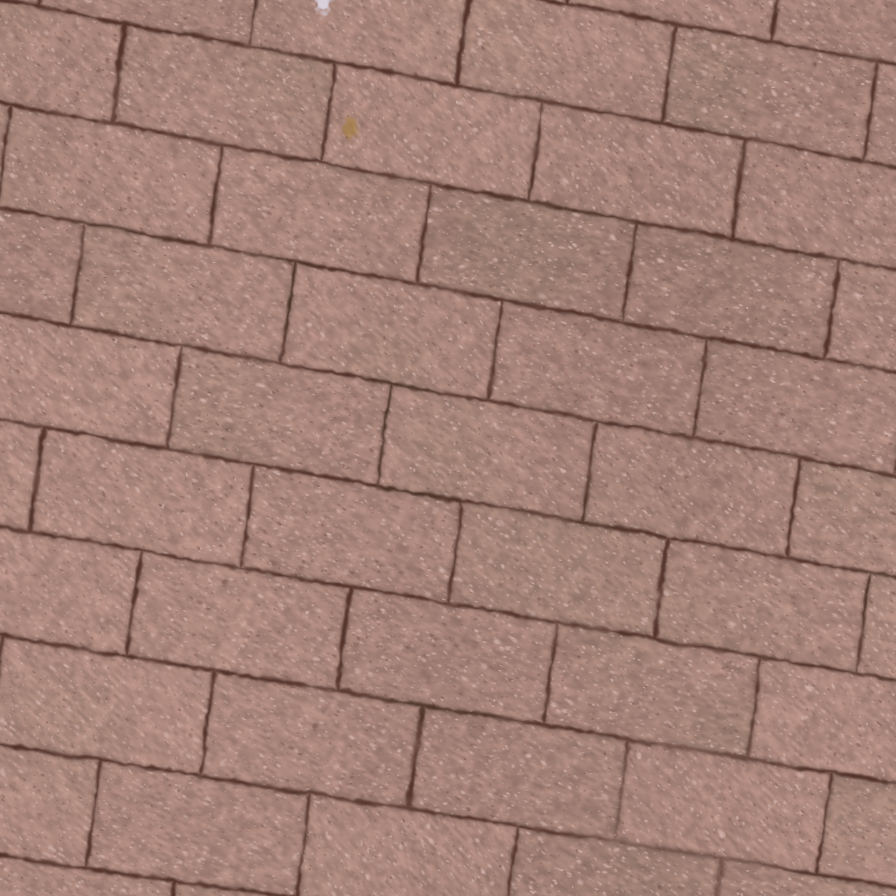
Write a WebGL 2 fragment shader that draws this texture.

```glsl
#version 300 es
precision highp float;
// Weathered clay pavers in a running bond, seen slightly askew.
// The canvas is warped to course and brick coordinates; joints are distances
// to cell edges, and grain, flecks and stains come from hashed noise.
uniform vec2 u_resolution;
out vec4 fragColor;

const float COURSE_HEIGHT = 0.1146;   // first course, measured down the left edge
const float COURSE_GROWTH = 0.000586; // extra height gained by lower courses
const float COURSE_SLOPE  = 0.186;
const float SLOPE_EASING  = 0.042;    // lower courses tilt less
const float BRICK_LENGTH  = 0.2305;
const float BRICK_START   = -0.1200;
const float COURSE_SHIFT  = -0.1375;
const float EVEN_SHIFT    = -0.013;
const float JOINT_LEAN    = -0.0156;
const float JOINT_WIDTH   = 0.0010;   // half width of the dark core
const float JOINT_SOFT    = 0.0031;
const float JOINT_ROUGH   = 0.0032;
const float GRAIN         = 0.27;
const float BROAD_WEAR    = 0.08;
const vec3 CLAY       = vec3(0.655, 0.514, 0.474);
const vec3 GREY_CLAY  = vec3(0.605, 0.500, 0.440);
const vec3 JOINT      = vec3(0.330, 0.205, 0.170);
const vec3 MOSS       = vec3(0.270, 0.200, 0.140);
const vec3 PALE_FLECK = vec3(0.810, 0.685, 0.655);
const vec3 DARK_FLECK = vec3(0.450, 0.315, 0.280);
const vec3 OCHRE      = vec3(0.620, 0.470, 0.160);
const vec3 CHALK      = vec3(0.860, 0.840, 0.900);

float hash(vec2 p) {
  return fract(sin(dot(p, vec2(127.1, 311.7))) * 43758.5453);
}

float noise(vec2 p) {
  vec2 i = floor(p), f = fract(p);
  f = f * f * (3.0 - 2.0 * f);
  return mix(mix(hash(i), hash(i + vec2(1, 0)), f.x),
             mix(hash(i + vec2(0, 1)), hash(i + vec2(1, 1)), f.x), f.y);
}

mat2 rotation(float a) {
  return mat2(cos(a), -sin(a), sin(a), cos(a));
}

// Soft flecks: one jittered dot per stretched cell, kept by chance.
float flecks(vec2 p, float scale, float chance, float seed) {
  vec2 q = p * scale * vec2(0.62, 1.0) + seed;
  q += 0.35 * (vec2(noise(q * 1.7), noise(q * 1.7 + 19.0)) - 0.5);
  vec2 cell = floor(q);
  vec2 center = 0.36 + 0.28 * vec2(hash(cell + 3.1), hash(cell + 7.7));
  float size = hash(cell + 5.3);
  float radius = mix(0.10, 0.24, size * size);
  float blur = max(0.16, 0.7 * scale / u_resolution.y);
  float dotMask = 1.0 - smoothstep(radius - blur, radius + blur, length(fract(q) - center));
  float strength = hash(cell + 9.4);
  return dotMask * step(hash(cell), chance) * mix(0.25, 1.0, strength * strength);
}

float spot(vec2 p, vec2 center, float radius) {
  float edge = radius * (0.5 + 0.9 * noise(p * 190.0));
  return 1.0 - smoothstep(edge * 0.4, edge * 1.3, length((p - center) * vec2(1.0, 0.8)));
}

void main() {
  vec2 p = gl_FragCoord.xy / u_resolution;
  p.y = 1.0 - p.y; // courses are counted downwards
  float pixel = 1.0 / min(u_resolution.x, u_resolution.y);

  // Course coordinate, with a slight wander of the edges
  vec2 wander = vec2(noise(p * 32.0), noise(p * 28.0 + 17.0)) - 0.5;
  vec2 crumble = vec2(noise(p * 130.0 + 3.0), noise(p * 130.0 + 29.0)) - 0.5;
  vec2 w = p + wander * 0.0026 + crumble * 0.0020;
  float ease = max(w.y - 0.18 * w.x, 0.0);
  float drop = w.y - w.x * (COURSE_SLOPE - SLOPE_EASING * ease * ease);
  float v = (sqrt(COURSE_HEIGHT * COURSE_HEIGHT + 4.0 * COURSE_GROWTH * drop) - COURSE_HEIGHT)
          / (2.0 * COURSE_GROWTH);
  float course = floor(v), across = fract(v);

  // Brick coordinate inside the course
  float x = w.x - 0.5;
  float start = BRICK_START + COURSE_SHIFT * course + EVEN_SHIFT * (1.0 - mod(course, 2.0))
              + JOINT_LEAN * (across - 0.5);
  float u = (x + 0.03 * x * x - start) / BRICK_LENGTH;
  vec2 brick = vec2(floor(u), course);
  float along = fract(u);
  float tone = hash(brick + 21.0);

  // Distances to the bed joint and to the head joint
  float bed = min(across, 1.0 - across) * COURSE_HEIGHT;
  float head = min(along, 1.0 - along) * BRICK_LENGTH;
  float jointId = hash(vec2(floor(u + 0.5), course) + 40.0);
  float headWidth = JOINT_WIDTH * (0.6 + 1.4 * jointId * jointId);
  float gap = min(bed - JOINT_WIDTH, head - headWidth);
  gap += (0.5 * noise(p * 60.0) + 0.5 * noise(p * 170.0) - 0.5) * JOINT_ROUGH;

  // Clay body: brick tone, greyish patches and fine grain along a brick's own direction
  float patches = noise(p * 7.0 + tone * 3.0);
  vec3 color = mix(CLAY, GREY_CLAY, 0.5 * smoothstep(0.45, 1.0, patches));
  color *= 1.0 + 0.04 * (tone - 0.5) + BROAD_WEAR * (noise(p * 4.0 + 51.0) - 0.5);
  vec2 streak = rotation(0.6 + 0.5 * (tone - 0.5)) * p + tone;
  vec2 grainPos = streak * vec2(0.55, 1.0);
  float grain = 0.6 * noise(grainPos * 270.0) + 0.4 * noise(grainPos * 120.0 + 8.0);
  color *= 1.0 + GRAIN * (grain - 0.5);

  // Mineral flecks in three sizes
  for (int i = 0; i < 3; i++) {
    float scale = 100.0 + 40.0 * float(i), seed = 13.0 * float(i);
    color = mix(color, PALE_FLECK, 0.95 * flecks(streak, scale, 0.36, seed));
    color = mix(color, DARK_FLECK, 0.60 * flecks(streak, scale * 1.2, 0.13, seed + 71.0));
  }

  // Stray stains
  color = mix(color, OCHRE, 0.5 * spot(p, vec2(0.391, 0.143), 0.009));
  color = mix(color, CHALK, 0.9 * spot(p, vec2(0.361, 0.005), 0.009));

  // Soft worn edge, then the joint, partly filled towards the lower right
  color *= 1.0 - 0.11 * (1.0 - smoothstep(0.0, 0.007, gap));
  float filled = 1.0 - smoothstep(0.05, 0.17, length(p - vec2(0.76, 0.93)));
  float jointMask = 1.0 - smoothstep(-0.5 * JOINT_SOFT, max(JOINT_SOFT, pixel), gap);
  float depth = 0.6 * noise(p * 30.0 + 5.0) + 0.4 * noise(p * 95.0 + 11.0);
  jointMask *= min(0.55 + 0.80 * depth, 1.0) * (1.0 - 0.6 * filled);
  vec3 jointColor = mix(JOINT, MOSS, 0.6 * smoothstep(0.75, 1.0, noise(p * 9.0 + 31.0)));
  fragColor = vec4(mix(color, jointColor, jointMask), 1.0);
}
```
